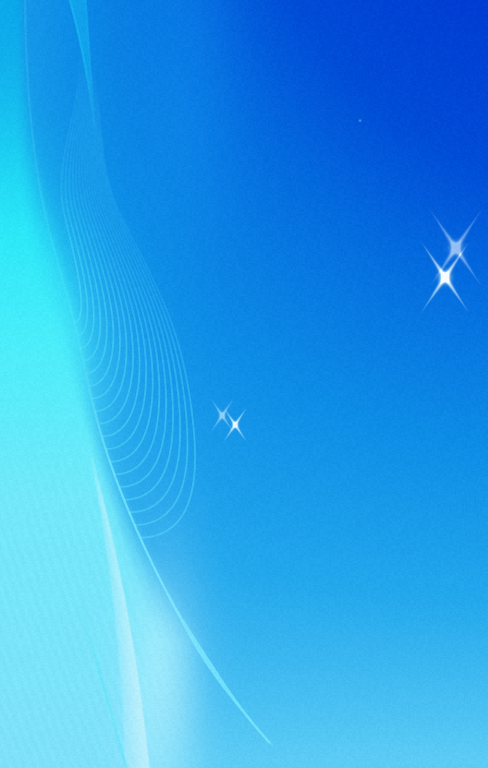
Reproduce this background procedurally as a WebGL 1 fragment shader.

```glsl
precision highp float;
// Blue sky gradient with a glowing cyan veil along the left side, a net of
// fine hooked threads, pale ribbons and four-point sparkles. The threads are
// implicit curves whose distance is the value divided by its gradient.

uniform vec2 u_resolution;

float span(float a, float b, float v) { return clamp((v - a) / (b - a), 0.0, 1.0); }

float bell(float v, float width) { return exp(-v * v / (width * width)); }

float stroke(float dist, float halfWidth) {
  return 1.0 - smoothstep(halfWidth, halfWidth + 1.3 / u_resolution.y, abs(dist));
}

// Soft-edged fill between two x positions
float band(float x, float left, float right) {
  float soft = 1.5 / u_resolution.y;
  return smoothstep(left - soft, left + soft, x) * (1.0 - smoothstep(right - soft, right + soft, x));
}

float hash(vec2 cell) {
  return fract(sin(dot(cell, vec2(12.99, 78.23))) * 43758.5);
}

vec3 skyColor(float s) {
  vec3 c = mix(vec3(0.0, 0.22, 0.82), vec3(0.0, 0.30, 0.84), span(0.0, 0.25, s));
  c = mix(c, vec3(0.015, 0.42, 0.87), span(0.25, 0.4, s));
  c = mix(c, vec3(0.05, 0.55, 0.90), span(0.4, 0.6, s));
  c = mix(c, vec3(0.14, 0.66, 0.925), span(0.6, 0.8, s));
  return mix(c, vec3(0.36, 0.80, 0.96), span(0.8, 1.0, s));
}

vec3 veilColor(float d) {
  vec3 c = mix(vec3(0.0, 0.68, 0.92), vec3(0.17, 0.91, 0.97), span(0.0, 0.3, d));
  c = mix(c, vec3(0.30, 0.93, 0.98), span(0.3, 0.45, d));
  c = mix(c, vec3(0.45, 0.91, 0.98), span(0.45, 0.65, d));
  return mix(c, vec3(0.50, 0.88, 0.98), span(0.65, 1.0, d));
}

// Edge of the veil: x as a function of depth below the top
float veilEdge(float d) {
  return 0.033 + 0.3 * d * d + 0.05 * pow(d, 8.0) + 0.011 * bell(d - 0.42, 0.12);
}

// Fan of threads that leaves the top and hooks back to the veil edge
float threads(vec2 p, float d, float edge) {
  float sum = 0.0;
  float base = edge + 0.065 * (1.0 - smoothstep(0.05, 0.28, d));
  for (int i = 0; i < 18; i++) {
    float k = float(i) / 17.0;
    float width = 0.025 + 0.105 * k;
    float height = 0.38 + 0.28 * k;
    float t = (d - 0.04) / height;
    float q = (p.x - base) / width;
    float value = q * q - 6.75 * t * t * (1.0 - t);
    float qSlope = 2.0 * q / width;
    float tSlope = 6.75 * t * (2.0 - 3.0 * t) / height + 0.35 * qSlope;
    float dist = value / (length(vec2(qSlope, tSlope)) + 0.01);
    float shown = step(0.0, q) * smoothstep(0.05, 0.3, t) * (0.25 + 0.75 * smoothstep(0.4, 0.9, t));
    sum += stroke(dist, 0.0003) * shown;
  }
  return min(sum, 1.0);
}

// Two crossed tapering rays around a bright core
float sparkle(vec2 v, float size) {
  float light = bell(length(v), size * 0.12);
  for (int i = 0; i < 2; i++) {
    vec2 axis = vec2(i == 0 ? 0.56 : -0.56, 0.83);
    float along = max(0.0, 1.0 - abs(dot(v, axis)) / size);
    float across = abs(v.x * axis.y - v.y * axis.x);
    light += along * bell(across, 0.0009 + size * 0.045 * along * along);
  }
  return min(light, 1.0);
}

void main() {
  vec2 uv = gl_FragCoord.xy / u_resolution;
  vec2 p = uv * vec2(0.637, 1.0);
  float d = 1.0 - p.y;
  float edge = veilEdge(d);

  // Sky, lighter to the left and below, with a faint upright beam
  vec3 color = skyColor(0.04 + 0.97 * d + 0.68 * pow(1.0 - d, 1.5) * pow(1.0 - uv.x, 1.3));
  color += vec3(0.015, 0.04, 0.02) * bell(p.x - 0.25, 0.06) * (1.0 - smoothstep(0.1, 0.4, d));

  // Veil and the glow that spills past its edge
  float off = p.x - edge;
  float spill = 0.75 * exp(-max(off, 0.0) / 0.042) * bell(d - 0.4, 0.2);
  float soft = 0.012 + 0.025 * bell(d - 0.35, 0.2) + 0.06 * smoothstep(0.5, 1.0, d);
  float limit = min(edge, 0.255);
  float veil = 1.0 - smoothstep(limit - soft, limit + soft * 0.4, p.x);
  veil *= 0.6 + 0.4 * smoothstep(0.05, 0.3, d);
  float cover = 1.0 - (1.0 - veil) * (1.0 - spill);
  color = mix(color, veilColor(d), cover);
  color += 0.006 * veil * sin((p.x + 0.35 * p.y) * 520.0 + 3.0 * sin(p.y * 7.0)) * smoothstep(0.5, 0.7, d);

  // White mist and the lower ribbon
  color = mix(color, vec3(0.82, 0.96, 1.0), 0.4 * bell(p.x - 0.215, 0.05) * bell(d - 0.88, 0.16));
  float fall = span(0.55, 1.0, d);
  float ribbonLeft = 0.108 + 0.098 * fall - 0.043 * fall * fall;
  float ribbonRight = 0.108 + 0.13 * fall - 0.043 * fall * fall;
  float ribbon = band(p.x, ribbonLeft, ribbonRight) * smoothstep(0.55, 0.66, d);
  float across = span(ribbonLeft, ribbonRight + 0.001, p.x);
  color = mix(color, vec3(0.86, 0.96, 0.99), ribbon * (0.2 + 0.4 * across));
  float trail = p.x - (0.095 + 0.07 * span(0.75, 1.0, d));
  color = mix(color, vec3(0.3, 0.9, 0.98), 0.4 * stroke(trail, 0.0008) * smoothstep(0.75, 0.9, d));

  // Twisted ribbon at the top
  float twistLeft = 0.091 + 0.27 * d - 0.45 * d * d;
  float twistRight = 0.112 + 0.07 * d;
  float twist = band(p.x, min(twistLeft, twistRight), max(twistLeft, twistRight));
  twist = 0.35 * twist + 0.35 * stroke(p.x - twistLeft, 0.0006) + 0.2 * stroke(p.x - twistRight, 0.0004);
  color = mix(color, vec3(0.1, 0.8, 0.97), twist * (1.0 - smoothstep(0.06, 0.2, d)));

  // Threads and the bright line on the veil edge
  color = mix(color, vec3(0.36, 0.87, 0.98), 0.45 * threads(p, d, edge));
  float lineDist = off / sqrt(1.0 + pow(0.6 * d + 0.4 * pow(d, 7.0), 2.0));
  float line = stroke(lineDist, 0.0006 + 0.002 * bell(d - 0.86, 0.05));
  line *= (0.12 + 0.55 * smoothstep(0.45, 0.65, d)) * (1.0 - smoothstep(0.965, 0.972, d));
  color = mix(color, vec3(0.52, 0.94, 1.0), line);

  // Sparkles: two large at the right, two small near the middle
  float stars = 0.6 * sparkle(p - vec2(0.595, 0.677), 0.062);
  stars += sparkle(p - vec2(0.581, 0.639), 0.056);
  stars += 0.55 * sparkle(p - vec2(0.290, 0.459), 0.027);
  stars += 0.95 * sparkle(p - vec2(0.307, 0.447), 0.026);
  stars += 0.4 * bell(length(p - vec2(0.470, 0.843)), 0.0015);
  color = mix(color, vec3(0.96, 0.99, 1.0), min(stars, 1.0));

  // Fine grain
  color += 0.024 * (hash(floor(p * 512.0)) - 0.5);
  gl_FragColor = vec4(clamp(color, 0.0, 1.0), 1.0);
}
```
